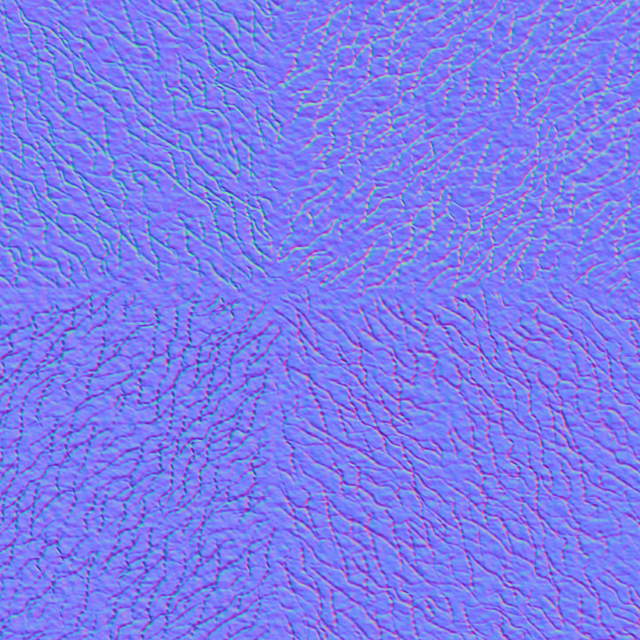
A Shadertoy shader for this texture map:

```glsl
// Tangent-space normal map of creased leather: fine, beaded, wiggling grooves
// over a small grain. The groove directions mirror in four quadrants around HUB,
// and the grooves lean slightly outwards, which tints each quadrant differently.

#define HUB vec2(0.436, 0.545)  // where the four quadrants meet
#define CREASE_WIDTH 0.0023     // half width of a groove
#define CREASE_DEPTH 0.0017     // depth of a groove
#define LEAN 0.25               // outward tilt inside the grooves
#define MEAN_CREASE 0.15        // part of the tilt taken back between grooves
#define SEAM 0.05               // softness of the tilt across the seams
#define GRAIN_FREQ vec2(95.0, 120.0)
#define GRAIN_HEIGHT 0.0021
#define BEAD_PERIOD 0.0108      // spacing of the beads along a groove
#define BLUE_FALLOFF 2.8        // how fast blue drops on steep slopes

const float TAU = 6.2831853;

float hash(vec2 p) {
    return fract(sin(dot(p, vec2(127.1, 311.7))) * 43758.5453);
}

float noise(vec2 p) {
    vec2 cell = floor(p), f = fract(p);
    f = f * f * (3.0 - 2.0 * f);
    return mix(mix(hash(cell), hash(cell + vec2(1, 0)), f.x),
               mix(hash(cell + vec2(0, 1)), hash(cell + vec2(1, 1)), f.x), f.y);
}

// One family of roughly parallel grooves, each with its own wiggle and gaps.
float creases(vec2 p, float angle, float spacing, float bead, float seed) {
    float a = radians(angle);
    float along = dot(p, vec2(cos(a), sin(a)));
    float across = dot(p, vec2(-sin(a), cos(a))) / spacing;
    float id = floor(across);
    float row = id * 3.0 + seed;
    float wiggle = 0.5 * (noise(vec2(along / 0.019, row)) - 0.5);
    float d = (across - id - 0.5 - wiggle) * spacing / CREASE_WIDTH;
    float strength = smoothstep(0.10, 0.75, noise(vec2(along / 0.03 + 31.0, row + 517.0)));
    float beads = 1.0 + bead * sin(TAU * along / BEAD_PERIOD + id * 2.4);
    return exp(-d * d) * strength * beads;
}

// x: surface height, y: amount of crease. 'side' holds the quadrant signs.
vec2 relief(vec2 p, vec2 side, float fade) {
    float seed = 40.0 * side.x + 90.0 * side.y;
    vec2 q = (p - HUB) * side;
    vec2 w = q * 11.0 + seed;
    q += 0.018 * (vec2(noise(w), noise(w + 57.0)) - 0.5);

    float crease = creases(q, 37.0, 0.0235, 0.35, seed)
                 + creases(q, 75.0, 0.0265, 0.75, seed + 211.0)
                 + 0.4 * creases(q, 8.0, 0.027, 0.35, seed + 383.0);
    crease = fade * 1.5 * crease / (1.0 + 0.5 * crease);

    float grain = noise(p * GRAIN_FREQ) + 0.4 * noise(p * GRAIN_FREQ * 1.9 + 19.0);
    return vec2(GRAIN_HEIGHT * grain - CREASE_DEPTH * crease, crease);
}

void mainImage(out vec4 fragColor, in vec2 fragCoord) {
    vec2 p = fragCoord / iResolution.y;

    // Quadrant of this point, with ragged seams where the grooves fade out.
    vec2 ragged = 0.04 * (vec2(noise(p * 25.0), noise(p * 25.0 + 71.0)) - 0.5);
    vec2 offset = p - HUB + ragged;
    vec2 side = mix(vec2(-1.0), vec2(1.0), step(0.0, offset));
    float seamDistance = min(abs(offset.x), abs(offset.y));
    float fade = smoothstep(-0.002, 0.016, seamDistance);
    fade *= mix(1.1, 0.9, smoothstep(0.1, 0.7, length(offset)));

    // Slope from central differences.
    vec2 e = vec2(0.0011, 0.0);
    vec2 slope = vec2(relief(p + e.xy, side, fade).x - relief(p - e.xy, side, fade).x,
                      relief(p + e.yx, side, fade).x - relief(p - e.yx, side, fade).x)
                 / (2.0 * e.x);

    // Grooves tilt away from the hub.
    float tilt = relief(p, side, fade).y - MEAN_CREASE;
    vec2 lean = LEAN * clamp(offset / SEAM, -1.0, 1.0) * tilt;
    vec3 normal = normalize(vec3(lean - slope, 1.0));

    // Encode, with blue sinking faster on steep parts.
    normal.z = 0.97 * pow(normal.z, BLUE_FALLOFF);
    fragColor = vec4(0.5 + 0.5 * normal - vec3(0.01, 0.01, 0.0), 1.0);
}
```
